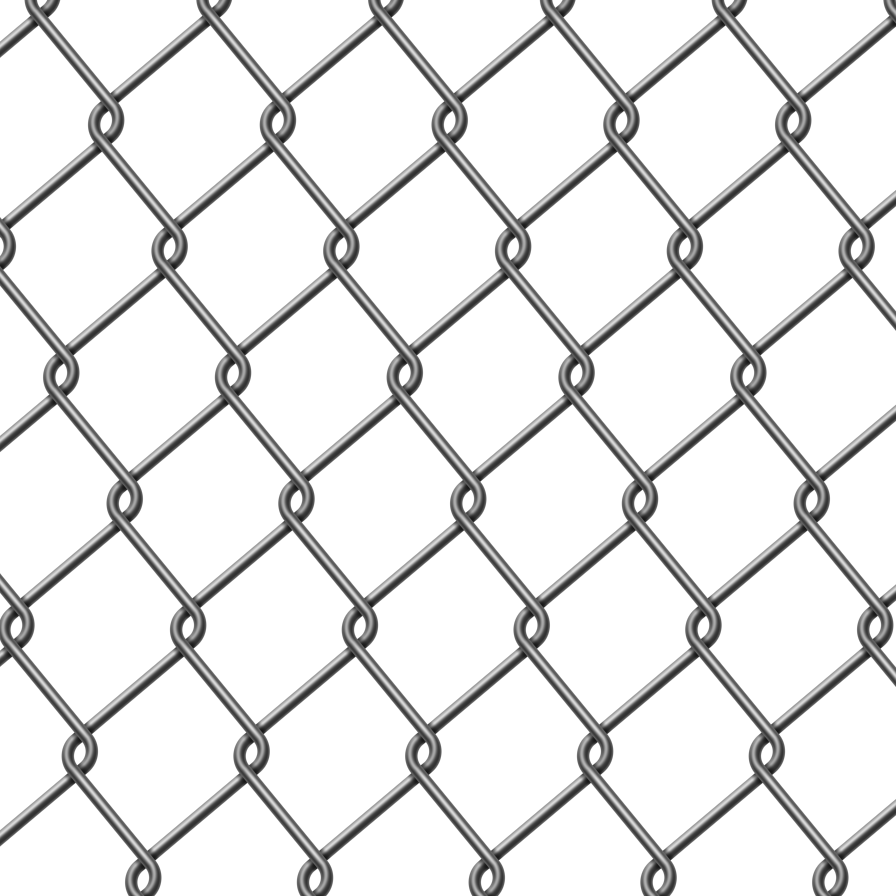
This pattern is drawn by a three.js fragment shader. Its source:

```glsl
varying vec2 vUv;

const vec2 FIRST_KNOT = vec2(0.1185, 0.8633);
const float PITCH = 0.1917;       // distance between knots across
const float ROW_HEIGHT = 0.1409;  // distance between rows of knots
const float ROW_SHIFT = 0.0708;   // sideways step from row to row
const vec2 HOOK_CENTRE = vec2(-0.0100, 0.0026);
const float HOOK_RADIUS = 0.0234;
const float WIRE_RADIUS = 0.0069;
const float EDGE_SOFTNESS = 0.0008;
const vec2 LIGHT = vec2(-0.20, 0.45);

vec2 rotate(vec2 v, float angle) {
  float c = cos(angle), s = sin(angle);
  return vec2(c * v.x - s * v.y, s * v.x + c * v.y);
}

// Position relative to the nearest knot of the sheared lattice
vec2 knotSpace(vec2 uv, vec2 origin, float pitch, float rowHeight, float shift) {
  vec2 p = uv - origin;
  float row = floor(p.y / rowHeight + 0.5);
  p += row * vec2(shift, -rowHeight);
  p.x = mod(p.x + 0.5 * pitch, pitch) - 0.5 * pitch;
  return p;
}

// Arc with a tangent wire through each end point: xy = outward normal, z = signed offset
vec3 bentWire(vec2 p, vec2 centre, float radius, vec2 upperEnd, vec2 lowerEnd) {
  vec2 v = p - centre;
  bool upper = v.y > 0.0;
  vec2 reach = (upper ? upperEnd : lowerEnd) - centre;
  float turn = acos(radius / length(reach));
  vec2 normal = rotate(normalize(reach), upper ? -turn : turn);
  vec2 along = reach - normal * dot(reach, normal);
  if (dot(v, along) < 0.0) normal = normalize(v);
  return vec3(normal, dot(v, normal) - radius);
}

// Round steel profile: bright streak, dark flanks, faint reflected rim
float steelShade(vec3 wire, float radius, vec2 light, float hook) {
  float across = wire.z / radius;
  float streak = across - dot(wire.xy, light);
  float rim = 0.20 * smoothstep(0.55, 1.0, abs(across));
  return 0.19 + rim + mix(0.66, 0.46, hook) * exp(-5.5 * streak * streak);
}

float coverage(float offset, float radius, float softness) {
  return 1.0 - smoothstep(radius - softness, radius + softness, abs(offset));
}

void main() {
  vec2 p = knotSpace(vUv, FIRST_KNOT, PITCH, ROW_HEIGHT, ROW_SHIFT);

  // Wires meet those of the next rows halfway between knots
  vec2 steepEnd = 0.5 * vec2(-ROW_SHIFT, ROW_HEIGHT);
  vec2 shallowEnd = 0.5 * vec2(ROW_SHIFT - PITCH, -ROW_HEIGHT);

  // The left hook is the right hook turned by half a circle
  vec3 rightHook = bentWire(p, HOOK_CENTRE, HOOK_RADIUS, steepEnd, shallowEnd);
  vec3 leftHook = bentWire(-p, HOOK_CENTRE, HOOK_RADIUS, steepEnd, shallowEnd);
  leftHook.xy = -leftHook.xy;

  // The steep wire lies on top at both crossings
  vec3 over = p.y > 0.0 ? rightHook : leftHook;
  vec3 under = p.y > 0.0 ? leftHook : rightHook;

  float hook = 1.0 - smoothstep(0.010, 0.030, length(p));
  float overShade = steelShade(over, WIRE_RADIUS, LIGHT, hook);
  float underShade = steelShade(under, WIRE_RADIUS, LIGHT, hook);

  // Contact shadow beside the upper wire
  float clearance = smoothstep(WIRE_RADIUS, 2.1 * WIRE_RADIUS, abs(over.z));
  underShade *= mix(0.45, 1.0, clearance);

  float shade = 1.0;
  shade = mix(shade, underShade, coverage(under.z, WIRE_RADIUS, EDGE_SOFTNESS));
  shade = mix(shade, overShade, coverage(over.z, WIRE_RADIUS, EDGE_SOFTNESS));
  gl_FragColor = vec4(vec3(shade), 1.0);
}
```
